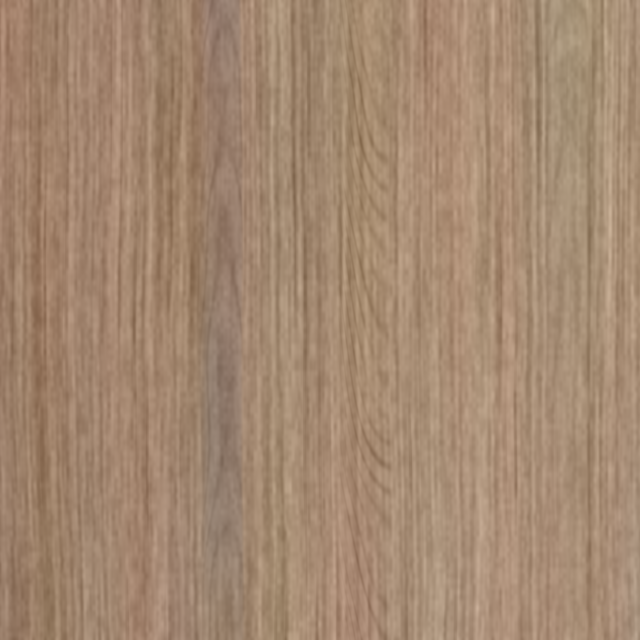
This texture is drawn by a WebGL 1 fragment shader. Its source:

```glsl
precision highp float;
uniform vec2 u_resolution;

float hash(vec2 p) {
  vec3 q = fract(p.xyx * vec3(0.1031, 0.1030, 0.0973));
  q += dot(q, q.yzx + 33.33);
  return fract((q.x + q.y) * q.z);
}

float noise(vec2 p) {
  vec2 cell = floor(p), f = fract(p);
  f = f * f * (3.0 - 2.0 * f);
  return mix(mix(hash(cell), hash(cell + vec2(1.0, 0.0)), f.x),
             mix(hash(cell + vec2(0.0, 1.0)), hash(cell + 1.0), f.x), f.y);
}

// Noise centred on zero
float vary(vec2 p) { return noise(p) - 0.5; }

// Soft-edged vertical strip between two x positions
float strip(float x, float left, float right, float softLeft, float softRight) {
  return smoothstep(left, left + softLeft, x) * (1.0 - smoothstep(right - softRight, right, x));
}

// Curved growth rings: positive bend gives arches, negative bend gives bowls
float rings(vec2 p, float centre, float bend, float spacing) {
  float d = p.x - centre;
  float h = (p.y + bend * d * d) / spacing + 1.3 * noise(p * vec2(10.0, 5.0) + centre * 90.0);
  h += 0.8 * noise(vec2(p.y * 9.0, centre * 50.0));
  float line = pow(0.5 + 0.5 * cos(6.2832 * h), 3.0);
  return line * (0.2 + noise(vec2(h * 0.8, centre * 70.0)));
}

void main() {
  vec2 p = gl_FragCoord.xy / u_resolution;

  // Gentle sideways drift of the fibres
  vec2 g = p;
  g.x += 0.014 * vary(p * vec2(5.0, 2.2)) + 0.003 * vary(p * vec2(16.0, 8.0) + 40.0);

  // Figured strips among the straight grain
  float greyStrip = strip(g.x, 0.305, 0.378, 0.025, 0.006);
  float bowlStrip = strip(g.x, 0.515, 0.615, 0.055, 0.008);
  float paleStrip = strip(g.x, 0.83, 0.918, 0.04, 0.006);
  float calm = 1.0 - 0.6 * max(max(greyStrip, paleStrip), 0.5 * bowlStrip);

  // Board tones and the broad drift from dark left to pale right
  float boardX = p.x * 8.0 + 0.7 * sin(p.x * 17.0);
  float board = mix(hash(vec2(floor(boardX), 7.0)), hash(vec2(floor(boardX) + 1.0, 7.0)),
                    smoothstep(0.9, 1.0, fract(boardX)));
  float tone = 0.066 * (p.x - 0.5) + 0.024 * (board - 0.5) - 0.001;
  tone += 0.032 * vary(g * vec2(13.0, 1.3) + 11.0);

  // Near-regular grain lines and long thin streaks
  float phase = g.x * 82.0 + 3.0 * noise(g * vec2(17.0, 1.2) + 13.0);
  float lines = cos(6.2832 * phase) * (0.15 + 0.85 * noise(g * vec2(24.0, 3.0) + 87.0));
  float streaks = 0.038 * vary(g * vec2(56.0, 1.0) + 23.0)
                + 0.085 * vary(g * vec2(135.0, 1.7) + 51.0)
                + 0.062 * vary(g * vec2(215.0, 4.0) + 35.0);
  float pores = smoothstep(0.7, 0.95, noise(g * vec2(120.0, 3.5) + 77.0));
  tone += calm * (streaks + 0.019 * lines - 0.045 * pores + 0.005);

  // Short fibres and speckle
  tone += (0.4 + 0.6 * calm) * 0.068 * vary(g * vec2(200.0, 42.0) + 5.0);
  tone += 0.042 * vary(p * vec2(170.0, 120.0) + 9.0);

  // Rings within the figured strips, faded in patches
  float patches = smoothstep(0.15, 0.65, noise(p * vec2(12.0, 5.0) + 19.0));
  tone -= greyStrip * (0.060 * rings(g, 0.352, 260.0, 0.20) + 0.002);
  tone -= bowlStrip * ((0.040 + 0.060 * patches) * rings(g, 0.612, -44.0, 0.055) - 0.006);
  tone += paleStrip * (0.026 - 0.045 * rings(g, 0.895, 150.0, 0.26));
  float seam = (g.x - 0.920) / 0.003;
  tone -= 0.060 * exp(-seam * seam) * noise(vec2(3.0, p.y * 6.0));

  // Brown base with reddish, olive and greyish bands
  vec3 wood = vec3(0.643, 0.535, 0.441) + tone * vec3(1.0, 1.02, 1.02);
  float redness = 1.3 * vary(g * vec2(9.0, 1.1) + 31.0) + 0.9 * (0.45 - p.x);
  redness += 0.8 * vary(g * vec2(28.0, 2.0) + 71.0);
  wood += redness * vec3(0.017, -0.012, -0.002);
  float greyness = vary(g * vec2(14.0, 1.5) + 95.0);
  wood += greyness * vec3(-0.012, 0.0, 0.036);
  wood += greyStrip * noise(p * vec2(9.0, 5.0) + 63.0) * vec3(-0.040, -0.014, 0.022);

  gl_FragColor = vec4(wood, 1.0);
}
```
